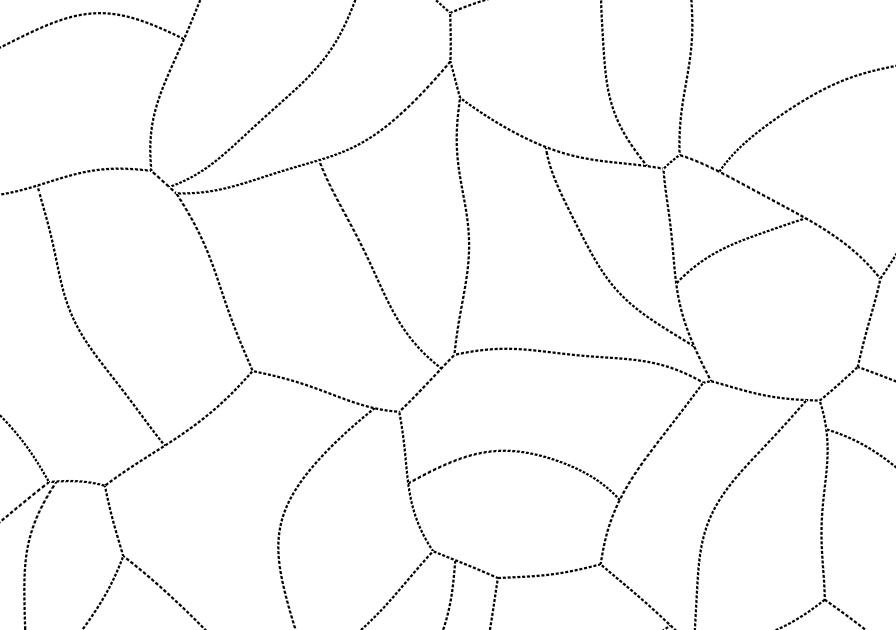
A WebGL 2 fragment shader for this pattern:

```glsl
#version 300 es
precision highp float;

uniform vec2 u_resolution;
out vec4 fragColor;

vec3 hash3(vec2 cell) {
    vec3 h = vec3(dot(cell, vec2(127.1, 311.7)),
                  dot(cell, vec2(269.5, 183.3)),
                  dot(cell, vec2(419.2, 371.9)));
    return fract(sin(h) * 43758.547);
}

// xy: jittered position, z: weight that bends the borders into arcs
vec3 cellSite(vec2 cell) {
    vec3 h = hash3(cell);
    return vec3(cell + 0.14 + 0.72 * h.xy, 0.78 + 0.44 * h.z);
}

// Gentle waviness from layered sines
vec2 warp(vec2 p) {
    p += 0.018 * sin(p.yx * 8.0 + vec2(0.7, 2.9));
    return p + 0.006 * sin(p.yx * 21.0 + vec2(4.1, 1.3));
}

// Keeps the nearest arc as (distance, arc length, normal)
void addArc(vec2 p, vec2 centre, float radius, inout vec4 nearest) {
    vec2 v = p - centre;
    float len = max(length(v), 1e-5);
    float dist = abs(len - radius);
    if (dist < nearest.x) {
        nearest = vec4(dist, atan(v.y, v.x) * radius, v / len);
    }
}

void main() {
    const float cellSize = 0.35;
    vec2 p = warp(gl_FragCoord.xy / u_resolution.y) / cellSize;
    mat2 pixelStep = mat2(dFdx(p), dFdy(p));
    vec2 base = floor(p);

    // Owning cell: smallest weighted distance
    vec2 ownCell = base;
    vec3 own = cellSite(base);
    float best = 1e5;
    for (int j = -2; j <= 2; j++) {
        for (int i = -2; i <= 2; i++) {
            vec2 cell = base + vec2(i, j);
            vec3 site = cellSite(cell);
            float dist = length(p - site.xy) / site.z;
            if (dist < best) {
                best = dist;
                own = site;
                ownCell = cell;
            }
        }
    }

    // Borders between weighted cells are circular arcs
    vec4 nearest = vec4(1e5, 0.0, 1.0, 0.0);
    for (int j = -3; j <= 3; j++) {
        for (int i = -3; i <= 3; i++) {
            vec2 cell = base + vec2(i, j);
            if (cell == ownCell) continue;
            vec3 site = cellSite(cell);
            float a = own.z * own.z;
            float b = site.z * site.z;
            vec2 centre = (own.xy * b - site.xy * a) / (b - a);
            float radius = own.z * site.z * distance(own.xy, site.xy) / abs(b - a);
            addArc(p, centre, radius, nearest);
        }
    }

    // One arc splits each cell and ends in T junctions
    vec3 split = hash3(ownCell + 37.0);
    float angle = 6.2832 * split.x;
    float bend = 0.8 + 1.2 * split.y;
    addArc(p, own.xy + bend * vec2(cos(angle), sin(angle)), bend, nearest);

    // Dashed stroke, antialiased in pixels
    float px = u_resolution.y;
    float across = nearest.x / length(nearest.zw * pixelStep);
    float period = 0.0076;
    float along = abs(fract(nearest.y * cellSize / period) - 0.5) * period * px;
    float stroke = clamp(0.5 + 0.0018 * px - across, 0.0, 1.0);
    float dash = clamp(0.5 + 0.0024 * px - along, 0.0, 1.0);

    fragColor = vec4(vec3(1.0 - stroke * dash), 1.0);
}
```
